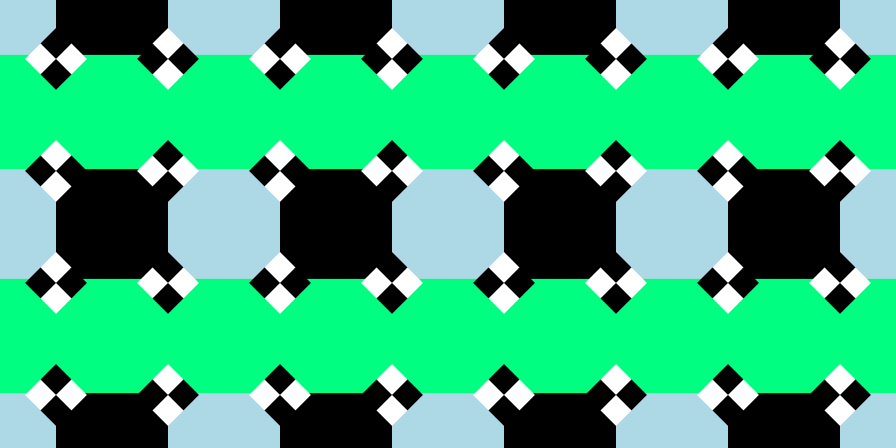
Reproduce this pattern procedurally as a WebGL 2 fragment shader.

```glsl
#version 300 es
precision highp float;
// Green bands and black/blue checks with four-part diamonds on every corner.

uniform vec2 u_resolution;
out vec4 fragColor;

const vec3 GREEN = vec3(0.0, 1.0, 0.5);
const vec3 BLUE  = vec3(0.678, 0.847, 0.902);
const vec3 BLACK = vec3(0.0);
const vec3 WHITE = vec3(1.0);

// Lengths below are in cells
const float CELLS_DOWN     = 4.0;
const float BAND_HALF      = 0.51;   // half height of a green band
const float COLUMN_HALF    = 0.5;    // half width of a black cell
const float DIAMOND_RADIUS = 0.276;  // centre to tip
const float DIAMOND_DROP   = 0.026;  // diamond centre below the cell corner
const float INV_SQRT2      = 0.70711;

// Antialiased coverage of a signed distance
float fill(float dist, float pixel) {
    return clamp(0.5 - dist / pixel, 0.0, 1.0);
}

// Signed distance to stripes centred on odd coordinates
float stripes(float x, float halfWidth) {
    return abs(mod(x, 2.0) - 1.0) - halfWidth;
}

void main() {
    // Cell coordinates, with rows counted downward from the top
    float pixel = CELLS_DOWN / u_resolution.y;
    vec2 cell = gl_FragCoord.xy * pixel;
    cell.y = CELLS_DOWN - cell.y;

    // Checks, then the green bands
    vec3 color = mix(BLUE, BLACK, fill(stripes(cell.x, COLUMN_HALF), pixel));
    color = mix(color, GREEN, fill(stripes(cell.y, BAND_HALF), pixel));

    // Nearest corner diamond
    vec2 corner = cell - vec2(0.5, 0.5 + DIAMOND_DROP);
    vec2 id = floor(corner + 0.5);
    vec2 offset = abs(corner - id);
    float diamond = (offset.x + offset.y - DIAMOND_RADIUS) * INV_SQRT2;

    // White quarters alternate along a row; the phase flips across each band
    float phase = mod(id.x + floor((id.y + 1.0) * 0.5), 2.0);
    float sideQuarters = (offset.y - offset.x) * INV_SQRT2;
    float whiteQuarters = phase < 0.5 ? sideQuarters : -sideQuarters;
    vec3 diamondColor = mix(BLACK, WHITE, fill(whiteQuarters, pixel));
    color = mix(color, diamondColor, fill(diamond, pixel));

    fragColor = vec4(color, 1.0);
}
```
